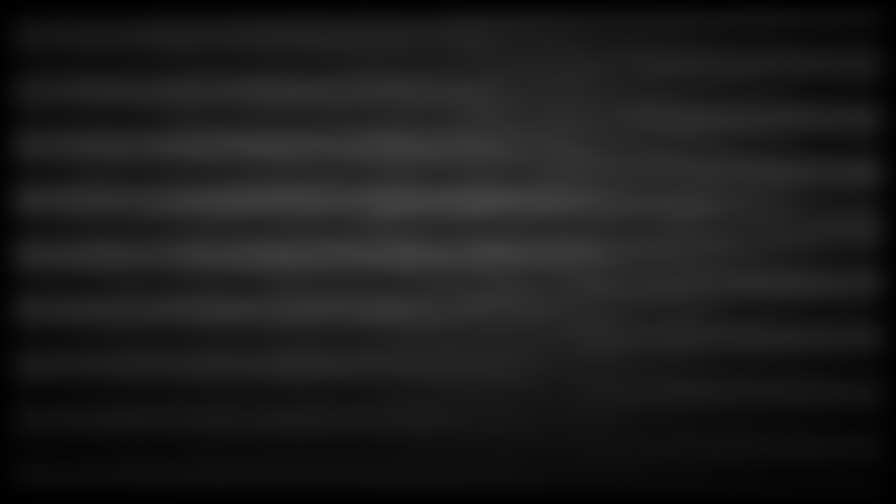
This background is drawn by a WebGL 2 fragment shader. Its source:

```glsl
#version 300 es
precision highp float;

uniform vec2 u_resolution;
out vec4 fragColor;

const float TAU = 6.2831853;

// Soft light, brightest a little above the middle
float centerGlow(vec2 uv) {
    vec2 d = (uv - vec2(0.49, 0.585)) / vec2(0.56, 0.41);
    return 0.012 + 0.2 * exp(-dot(d, d));
}

// Nine blurred bands whose phase flips by half a step toward the right
float bands(vec2 uv) {
    float depth = 1.0 - uv.y;
    float middle = exp(-pow((depth - 0.44) / 0.1, 2.0));
    float flipAt = 0.63 + 0.24 * middle;
    float side = 1.0 - 2.0 * smoothstep(flipAt - 0.32, flipAt + 0.3, uv.x);
    float wave = cos(TAU * (depth * 9.13 - 0.634));
    float fade = exp(-pow((depth - 0.42) / 0.47, 2.0));
    return 0.037 * wave * side * fade;
}

// Uneven light: faint vertical streaks and smudges that differ by band
float smudges(vec2 uv) {
    float row = uv.y * 9.13;
    float streaks = sin(uv.x * 41.0 + 1.3) * sin(uv.x * 17.0 + uv.y * 3.0);
    float patches = sin(uv.x * 29.0 + 2.4 * sin(row * 1.7))
                  * sin(row * 2.3 + uv.x * 6.0);
    float fine = sin(uv.x * 73.0 + 3.0 * sin(row * 2.9)) * sin(row * 5.1);
    return 0.05 * streaks + 0.05 * patches + 0.025 * fine;
}

// Narrow blurred falloff along the frame
float frameShade(vec2 uv) {
    vec2 inset = min(uv, 1.0 - uv);
    vec2 shade = smoothstep(vec2(-0.012), vec2(0.04, 0.05), inset);
    return shade.x * shade.y;
}

void main() {
    vec2 uv = gl_FragCoord.xy / u_resolution;
    float light = centerGlow(uv) * (1.0 + smudges(uv)) + bands(uv);
    light = max(light, 0.012) * frameShade(uv);
    fragColor = vec4(vec3(light), 1.0);
}
```
